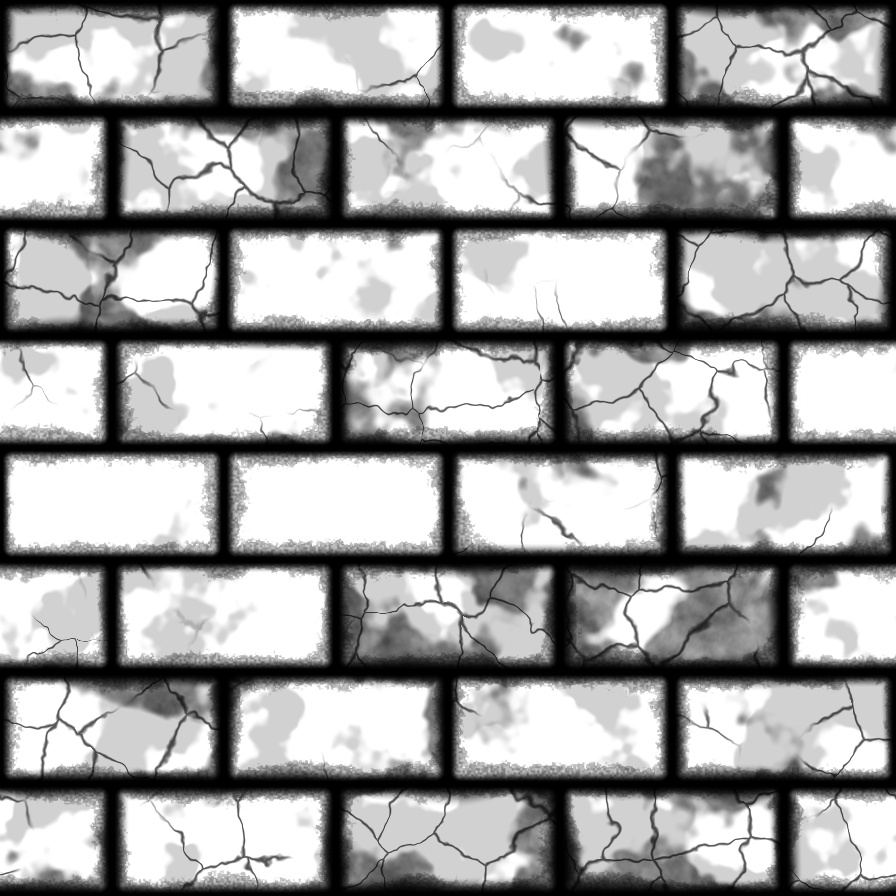
Give the GLSL for this texture map, as a three.js fragment shader.

```glsl
// Weathered greyscale brick wall in running bond: rounded bricks with black joints,
// gritty dark rims, cloudy stains and branching cracks. Rims come from a rounded box
// distance, stains from fractal noise, cracks from warped Voronoi borders per brick.

varying vec2 vUv;

const vec2 BRICKS = vec2(4.0, 8.0);     // repeats across and up
const float JOINT_HALF = 0.003;         // half width of the black joint
const float CORNER = 0.011;             // brick corner radius
const float JOINT_GLOW = 0.010;         // soft shadow beside the joint
const float WORN_GLOW = 0.018;          // extra shadow on worn bricks
const float RIM_WIDTH = 0.012;          // gritty rim
const float RIM_ROUGHNESS = 0.024;
const float STAIN_SCALE = 13.0;
const float LIGHT_STAIN = 0.82;
const float DARK_STAIN = 0.52;
const float CRACK_CELL = 0.085;
const float CRACK_WIDTH = 0.0030;
const float CRACK_DEPTH = 0.68;

float hash(vec2 p) {
  return fract(sin(dot(p, vec2(127.1, 311.7))) * 43758.5453);
}

vec2 hash2(vec2 p) {
  return vec2(hash(p), hash(p + 19.19));
}

float noise(vec2 p) {
  vec2 i = floor(p);
  vec2 f = fract(p);
  f = f * f * (3.0 - 2.0 * f);
  return mix(mix(hash(i), hash(i + vec2(1.0, 0.0)), f.x),
             mix(hash(i + vec2(0.0, 1.0)), hash(i + 1.0), f.x), f.y);
}

float fbm(vec2 p) {
  float sum = 0.0;
  float amp = 0.533;
  for (int i = 0; i < 4; i++) {
    sum += amp * noise(p);
    p = mat2(1.6, 1.2, -1.2, 1.6) * p + 7.3;
    amp *= 0.5;
  }
  return sum;
}

// Depth inside a rounded box, positive within
float boxDepth(vec2 p, vec2 halfSize, float radius) {
  vec2 q = abs(p) - halfSize + radius;
  return radius - length(max(q, 0.0)) - min(max(q.x, q.y), 0.0);
}

// Distance to the border between the two nearest Voronoi cells
float cellBorder(vec2 p) {
  vec2 cell = floor(p);
  vec2 nearest = vec2(9.0);
  vec2 second = vec2(9.0);
  for (int y = -1; y <= 1; y++) {
    for (int x = -1; x <= 1; x++) {
      vec2 c = cell + vec2(float(x), float(y));
      vec2 r = c + hash2(c) - p;
      if (dot(r, r) < dot(nearest, nearest)) {
        second = nearest;
        nearest = r;
      } else if (dot(r, r) < dot(second, second)) {
        second = r;
      }
    }
  }
  return (dot(second, second) - dot(nearest, nearest))
       / (2.0 * max(length(second - nearest), 0.001));
}

float crackAmount(vec2 p, float wear) {
  vec2 warp = vec2(fbm(p * 26.0), fbm(p * 26.0 + 31.7)) - 0.5;
  float border = cellBorder((p + warp * 0.035) / CRACK_CELL) * CRACK_CELL;
  float width = CRACK_WIDTH * (0.35 + 1.1 * noise(p * 18.0 + 5.0));
  float present = smoothstep(0.46, 0.60, fbm(p * 8.0 + 47.0) + 0.5 * (wear - 0.5));
  return present * (1.0 - smoothstep(0.0, width, border));
}

void main() {
  // Brick layout, alternate rows shifted by half a brick
  vec2 grid = vUv * BRICKS;
  float row = floor(grid.y);
  grid.x += 0.5 * (1.0 - mod(row, 2.0));
  vec2 id = mod(floor(grid), BRICKS);
  vec2 local = (fract(grid) - 0.5) / BRICKS;
  float wear = hash(id + 3.7);
  vec2 p = local + 6.0 * hash2(id + 11.3);
  float depth = boxDepth(local, 0.5 / BRICKS - JOINT_HALF, CORNER);

  // Cloudy stains, gathering near the edges of worn bricks
  float cloud = fbm(p * STAIN_SCALE);
  float soot = fbm(p * STAIN_SCALE * 0.9 + 23.0);
  soot += 0.22 * wear * exp(-max(depth, 0.0) / 0.016);
  float lightEdge = mix(0.62, 0.44, wear);
  float darkEdge = mix(0.76, 0.49, wear);
  float value = mix(1.0, LIGHT_STAIN, smoothstep(lightEdge, lightEdge + 0.06, cloud));
  float mottle = DARK_STAIN + 0.5 * (fbm(p * 45.0) - 0.5);
  value *= mix(1.0, mottle, smoothstep(darkEdge, darkEdge + 0.10, soot));

  // Cracks
  value *= 1.0 - CRACK_DEPTH * crackAmount(p, wear);

  // Gritty rim, heavier along the lower edge
  float grain = noise(p * 420.0);
  float grit = 0.65 * fbm(p * 110.0) + 0.35 * grain;
  float lower = 0.005 * smoothstep(0.02, 0.06, -local.y);
  float rimEdge = RIM_WIDTH + lower + 0.018 * (noise(p * 24.0 + 9.0) - 0.5);
  float rim = 1.0 - smoothstep(-0.003, 0.003, depth - rimEdge + (0.5 - grit) * RIM_ROUGHNESS);
  value *= mix(1.0, 0.48 + 0.35 * grain, rim);

  // Joint and its soft shadow
  float glow = JOINT_GLOW + WORN_GLOW * wear * noise(p * 16.0 + 61.0);
  value *= smoothstep(-0.001, glow, depth);

  gl_FragColor = vec4(vec3(clamp(value, 0.0, 1.0)), 1.0);
}
```
